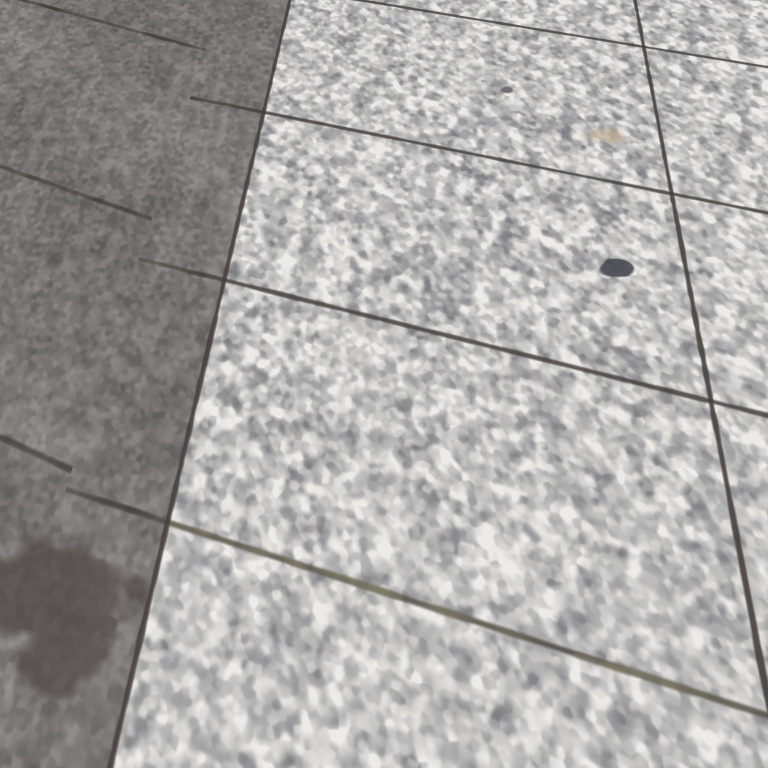
Write a three.js fragment shader that draws this texture.

```glsl
// Granite paving seen in perspective: pale speckled slabs beside a darker strip.
// Canvas points are projected to ground units (one slab = 1 x 1), where joints
// repeat by fract and the speckle is layered, softened cellular noise.
varying vec2 vUv;

const vec3 PALE_CRYSTAL = vec3(0.925, 0.92, 0.905);
const vec3 GREY_CRYSTAL = vec3(0.50, 0.50, 0.515);
const vec3 DARK_LIGHT = vec3(0.60, 0.585, 0.58);
const vec3 DARK_DEEP = vec3(0.35, 0.34, 0.34);
const vec3 JOINT = vec3(0.27, 0.25, 0.235);
const vec3 MOSS = vec3(0.44, 0.42, 0.34);
const vec3 WET = vec3(0.32, 0.285, 0.275);
const vec3 TAR = vec3(0.28, 0.28, 0.31);
const vec3 RUST = vec3(0.76, 0.68, 0.57);

const float STRIP_EDGE = -0.204; // where the dark rows shift

float hash(vec2 p) {
  return fract(sin(dot(p, vec2(127.1, 311.7))) * 43758.5453);
}

// Cellular noise: shades of nearby cells, blended by distance to their seeds.
float crystals(vec2 p, float sharpness) {
  vec2 cell = floor(p);
  float total = 0.0;
  float weights = 0.0;
  for (int j = -1; j <= 1; j++) {
    for (int i = -1; i <= 1; i++) {
      vec2 id = cell + vec2(float(i), float(j));
      vec2 seed = id + vec2(hash(id), hash(id + 37.3));
      vec2 d = p - seed;
      float w = exp(-sharpness * dot(d, d));
      total += w * hash(id + 71.9);
      weights += w;
    }
  }
  return total / max(weights, 0.0001);
}

// Perspective: x runs across the slabs, y along the rows, z is nearness.
vec3 toGround(vec2 p) {
  float near = p.y + 1.0247 + 0.054 * p.x;
  float across = (p.x - 0.3776 + 0.2344 * p.y) / (0.42 * near);
  float along = (p.y + 0.0768 - 0.1643 * p.x) / (0.14 * near);
  return vec3(across, along, near);
}

// Line at every whole number.
float joint(float x, float halfWidth, float soft) {
  float d = abs(fract(x + 0.5) - 0.5);
  return 1.0 - smoothstep(halfWidth - soft, halfWidth + soft, d);
}

// Soft elliptical stain with an edge pushed about by noise.
float stain(vec2 p, vec2 centre, vec2 radius, float wobble, float soft) {
  float d = length((p - centre) / radius) + wobble;
  return 1.0 - smoothstep(1.0 - soft, 1.0 + soft, d);
}

vec3 paleGranite(vec2 g, float shade) {
  float coarse = crystals(g * vec2(46.0, 22.0), 5.0);
  float fine = crystals(g * vec2(82.0, 41.0) + 19.0, 5.0);
  float cloud = crystals(g * vec2(15.0, 7.0) + 5.0, 3.0);
  float t = 0.63 + 0.78 * (coarse - 0.5) + 0.62 * (fine - 0.5);
  t += 0.2 * (cloud - 0.5) + shade;
  return mix(GREY_CRYSTAL, PALE_CRYSTAL, clamp(t, 0.0, 1.0));
}

vec3 darkGranite(vec2 g, float shade) {
  float fine = crystals(g * vec2(90.0, 42.0) + 53.0, 5.0);
  float coarse = crystals(g * vec2(34.0, 16.0) + 11.0, 4.0);
  float cloud = crystals(g * vec2(8.0, 4.0) + 3.0, 3.0);
  float t = 0.5 + 0.5 * (fine - 0.5) + 0.38 * (coarse - 0.5);
  t += 0.36 * (cloud - 0.5) + shade;
  return mix(DARK_DEEP, DARK_LIGHT, clamp(t, 0.0, 1.0));
}

void main() {
  vec2 p = vec2(vUv.x, 1.0 - vUv.y); // measured down from the top
  vec3 ground = toGround(p);
  vec2 g = ground.xy;
  float wear = crystals(g * vec2(24.0, 18.0) + 7.0, 4.0) - 0.5;

  // Rows of the outer dark strip are longer, shifted and slightly skewed.
  float outer = step(g.x, STRIP_EDGE);
  float outerRow = (g.y - 0.22 * (g.x - STRIP_EDGE) - 0.634) / 1.148;
  float row = mix(g.y, outerRow, outer);

  // Stone, with a slight tone of its own for each slab.
  float dark = 1.0 - smoothstep(-0.002, 0.002, g.x);
  float shade = 0.06 * (hash(floor(vec2(g.x, row)) + 4.0) - 0.5);
  vec3 color = mix(paleGranite(g, shade), darkGranite(g, shade), dark);

  // Stains and spots.
  float wet = max(stain(p, vec2(0.065, 0.775), vec2(0.105, 0.06), wear * 0.7, 0.2),
                  stain(p, vec2(0.08, 0.855), vec2(0.055, 0.052), wear * 0.7, 0.2));
  color = mix(color, WET, wet * dark * 0.7);
  color = mix(color, RUST, 0.6 * stain(p, vec2(0.785, 0.176), vec2(0.022, 0.008), wear, 0.4));
  color = mix(color, TAR, 0.9 * stain(p, vec2(0.80, 0.35), vec2(0.019, 0.010), wear, 0.2));
  color = mix(color, TAR, 0.7 * stain(p, vec2(0.66, 0.117), vec2(0.007, 0.004), wear, 0.4));

  // Joints: worn in width, fading on the dark stone, mossy in the nearest row.
  float rowJoint = joint(row, 0.010 + 0.005 * wear, 0.007);
  rowJoint *= mix(0.85, 0.72 + 0.6 * wear, dark);
  float mossy = step(2.5, g.y) * (1.0 - dark) * clamp(0.6 + wear, 0.0, 1.0);
  color = mix(color, mix(JOINT, MOSS, mossy), rowJoint);
  float sideJoint = joint(g.x, 0.0048 + 0.003 * wear, 0.0028);
  color = mix(color, JOINT, 0.9 * sideJoint);

  gl_FragColor = vec4(color, 1.0);
}
```
